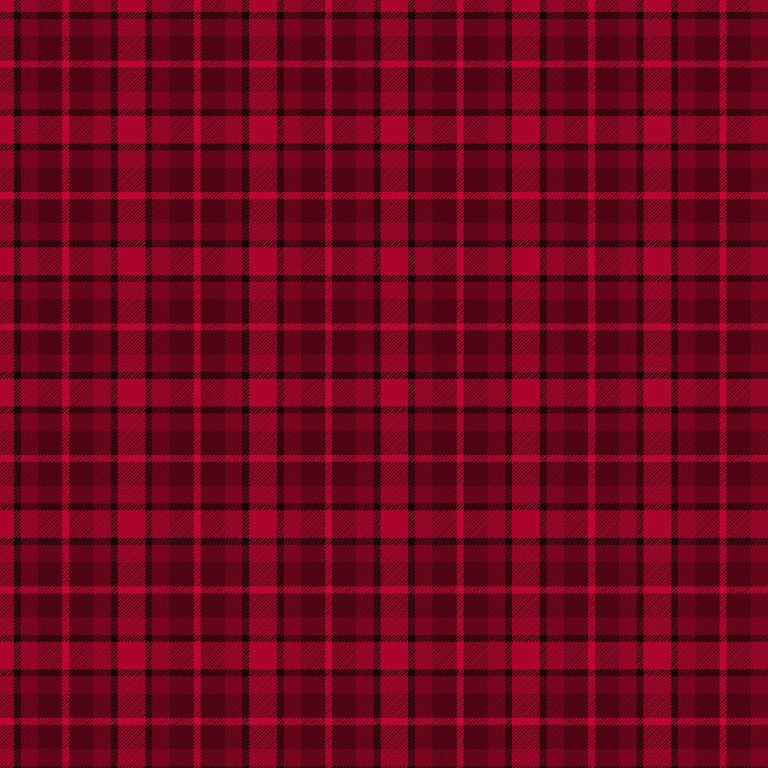
Reproduce this pattern procedurally as a Shadertoy shader.

```glsl
// Red tartan woven in a fine 2/2 twill. One mirrored sett of stripes colours both
// the warp and the weft; diagonal floats decide which of the two shows on top.
// All lengths are in threads: 888 across the canvas, 152 to one sett.

float hash(vec2 p) {
    return fract(sin(dot(p, vec2(127.1, 311.7))) * 43758.5453);
}

// Colour of the sett at distance d from the middle of its bright line
vec3 settColour(float d, float blur) {
    vec3 c = vec3(0.78, 0.015, 0.215);                                                    // bright line
    c = mix(c, vec3(0.31, 0.020, 0.085), smoothstep(-blur, blur, d - 4.0));   // deep ground
    c = mix(c, vec3(0.48, 0.018, 0.130), smoothstep(-blur, blur, d - 32.0));  // middle red
    c = mix(c, vec3(0.11, 0.030, 0.045), smoothstep(-blur, blur, d - 52.0));  // black guard
    c = mix(c, vec3(0.67, 0.015, 0.185), smoothstep(-blur, blur, d - 60.0));  // red block
    return c;
}

void mainImage(out vec4 fragColor, in vec2 fragCoord) {
    float threadsPerPixel = 888.0 / iResolution.y;
    vec2 thread = fragCoord * threadsPerPixel;
    float blur = 0.5 * threadsPerPixel;

    // Mirrored distance to the nearest bright line, per axis
    vec2 fromLine = abs(mod(thread - vec2(76.0, 54.0) + 76.0, 152.0) - 76.0);
    vec3 warp = settColour(fromLine.x, blur);
    vec3 weft = settColour(fromLine.y, blur);

    // Twill: two threads over, two under, stepping up to the right
    float diagonal = abs(mod(thread.x - thread.y, 4.0) - 2.0) - 1.0;
    float warpOnTop = smoothstep(-blur, blur, diagonal);
    vec3 colour = mix(weft, warp, warpOnTop);

    // Faint relief of the floats and uneven yarn
    colour *= 0.98 + 0.04 * warpOnTop;
    colour *= 1.0 + 0.07 * (hash(floor(thread)) - 0.5);

    fragColor = vec4(colour, 1.0);
}
```
